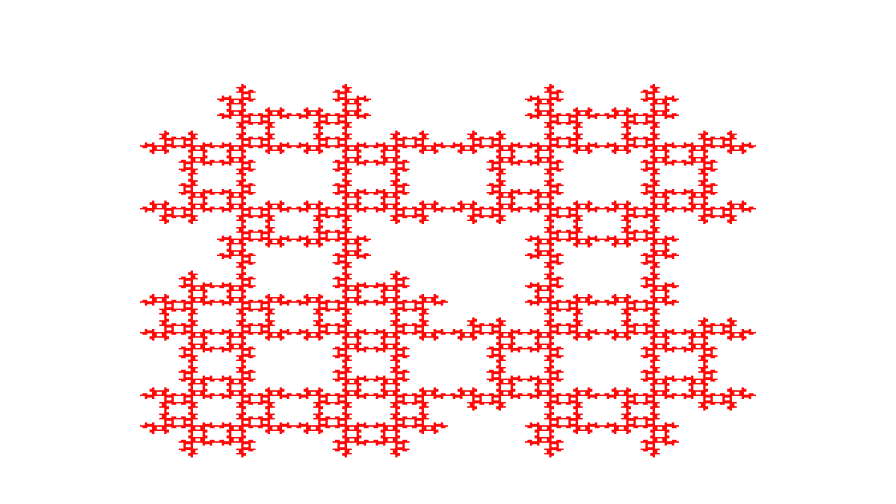
Reproduce this pattern procedurally as a Shadertoy shader.

```glsl
// A red square-lattice fractal on white. Each point is read as a string of
// quadrant choices (binary digits of x and y); it belongs to the set when no
// two successive choices agree. Coverage is averaged over a grid of samples.

// 1 inside the fractal, 0 outside; p spans the unit square
float quadrantFractal(vec2 p) {
    if (any(lessThan(p, vec2(0.0))) || any(greaterThanEqual(p, vec2(1.0)))) return 0.0;

    // The lower left quarter is split once more before the rule begins
    int firstRule = (p.x < 0.5 && p.y < 0.5) ? 3 : 2;
    vec2 previous = vec2(-1.0);

    for (int level = 0; level < 8; level++) {
        p *= 2.0;
        vec2 quadrant = floor(p);
        if (level >= firstRule && quadrant == previous) return 0.0;
        previous = quadrant;
        p -= quadrant;
    }
    return 1.0;
}

void mainImage(out vec4 fragColor, in vec2 fragCoord) {
    const int GRID = 5;
    float coverage = 0.0;

    // Supersample the pixel so the fine branches stay smooth
    for (int j = 0; j < GRID; j++) {
        for (int i = 0; i < GRID; i++) {
            vec2 offset = (vec2(i, j) + 0.5) / float(GRID) - 0.5;
            vec2 canvas = (fragCoord + offset) / iResolution.xy;
            vec2 p = (canvas - vec2(0.1563, 0.0926)) / vec2(0.6875, 0.7407);
            coverage += quadrantFractal(p);
        }
    }
    coverage /= float(GRID * GRID);

    vec3 paper = vec3(1.0);
    vec3 red = vec3(1.0, 0.03, 0.03);
    fragColor = vec4(mix(paper, red, coverage), 1.0);
}
```
